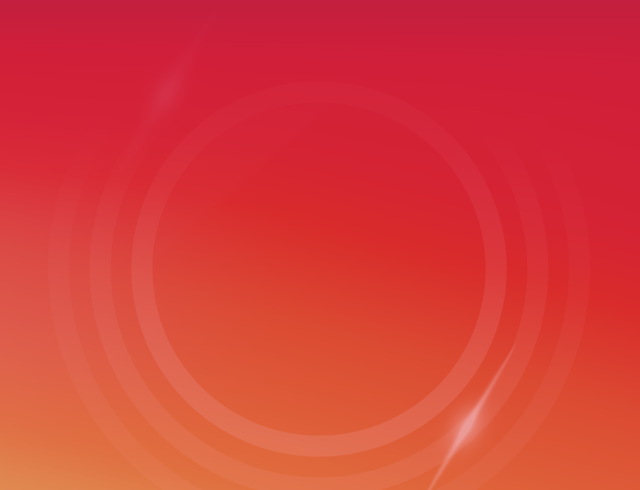
Write a Shadertoy shader that draws this background.

```glsl
// Crimson to orange ramp; level falls from 1 at the top to below 0
vec3 sunsetRamp(float level) {
    vec3 c = mix(vec3(0.88, 0.54, 0.32), vec3(0.88, 0.42, 0.24), smoothstep(-0.19, 0.01, level));
    c = mix(c, vec3(0.87, 0.36, 0.22), clamp(level / 0.15, 0.0, 1.0));
    c = mix(c, vec3(0.86, 0.29, 0.195), clamp((level - 0.15) / 0.18, 0.0, 1.0));
    c = mix(c, vec3(0.85, 0.17, 0.17), clamp((level - 0.33) / 0.21, 0.0, 1.0));
    c = mix(c, vec3(0.835, 0.14, 0.20), clamp((level - 0.54) / 0.14, 0.0, 1.0));
    c = mix(c, vec3(0.82, 0.12, 0.225), clamp((level - 0.68) / 0.2, 0.0, 1.0));
    return mix(c, vec3(0.77, 0.12, 0.245), smoothstep(0.86, 1.0, level));
}

// Soft-edged annulus coverage
float ringMask(float dist, float inner, float outer, float blur) {
    return smoothstep(inner - blur, inner + blur, dist)
         * (1.0 - smoothstep(outer - blur, outer + blur, dist));
}

// Tapered streak with a soft core; x is the streak, y is the glow
vec2 flare(vec2 offset, float halfLength, float thickness) {
    vec2 axis = normalize(vec2(0.51, 0.86));
    float along = dot(offset, axis);
    float across = dot(offset, vec2(axis.y, -axis.x));
    float taper = max(1.0 - abs(along) / halfLength, 0.0);
    float width = thickness * (0.25 + taper);
    float streak = exp(-across * across / (width * width)) * sqrt(taper);
    float glow = exp(-along * along / 0.0022 - across * across / 0.0009);
    return vec2(streak, glow);
}

void mainImage(out vec4 fragColor, in vec2 fragCoord) {
    vec2 uv = fragCoord / iResolution.xy;
    vec2 p = (fragCoord - 0.5 * iResolution.xy) / iResolution.y;
    float pixel = 1.0 / iResolution.y;

    // Tilted backdrop with a paler left side
    float tilt = 0.34 * (uv.x - 0.5) * (1.0 - smoothstep(0.5, 1.0, uv.y));
    vec3 color = sunsetRamp(uv.y + tilt);
    float leftWash = 1.0 - smoothstep(0.0, 0.5, uv.x);
    color.b += 0.075 * leftWash * smoothstep(0.0, 0.35, uv.y) * (1.0 - smoothstep(0.5, 0.9, uv.y));

    // Concentric rings, fading outward and upward
    vec2 q = p - vec2(-0.002, -0.049);
    float dist = length(q);
    float lowFade = 1.0 - smoothstep(-0.4, 0.42, q.y);
    for (int i = 0; i < 3; i++) {
        float k = float(i);
        float inner = 0.34 + 0.085 * k;
        float strength = (0.03 + 0.15 * lowFade) * exp2(-0.75 * k);
        strength *= 1.0 - smoothstep(0.1, 0.38, q.y) * min(k, 1.0);
        float ring = ringMask(dist, inner, inner + 0.043, 0.8 * pixel);
        color = mix(color, vec3(0.95, 0.68, 0.74), ring * strength);
    }

    // Faint diagonal sheen inside the disc
    float sheen = smoothstep(-0.01, 0.01, dot(p, vec2(-0.66, 0.75)) - 0.2);
    color = mix(color, vec3(0.9, 0.45, 0.6), 0.025 * sheen * (1.0 - smoothstep(0.335, 0.342, dist)));

    // Bright flare below, dim echo above
    vec2 bright = flare(p - vec2(0.299, -0.372), 0.2, 0.007);
    color = mix(color, vec3(0.94, 0.66, 0.67), min(0.55 * bright.x + 0.5 * bright.y, 0.8));
    vec2 dim = flare(p - vec2(-0.313, 0.31), 0.2, 0.018);
    color = mix(color, vec3(0.86, 0.38, 0.52), 0.08 * dim.x + 0.14 * dim.y);

    fragColor = vec4(color, 1.0);
}
```
